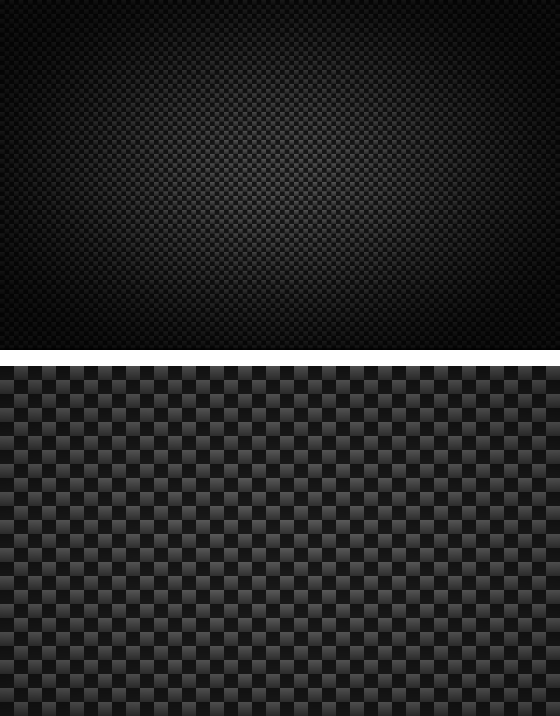
Top: the whole. Bottom: its middle third, enlarged.
A Shadertoy shader for this pattern:

```glsl
// Dark woven carbon-fibre checker with shaded cells under a soft central glow.

#define ROWS 75.0          // cells down the canvas (120 across at 16:10)
#define LIGHT_TOP 0.35     // raised cell, upper edge
#define LIGHT_BOTTOM 0.19  // raised cell, lower edge
#define DARK_TOP 0.075     // sunken cell, upper edge
#define DARK_BOTTOM 0.100  // sunken cell, lower edge
#define GLOW_RADIUS 1.25   // reach of the glow, in half canvases
#define EDGE_LIGHT 0.20    // light left beyond the glow
#define GRAIN 0.04         // tone variation between cells
#define TRIM_HEIGHT 0.006  // dark strip along the bottom

float hash(vec2 p) {
    return fract(sin(dot(p, vec2(127.1, 311.7))) * 43758.5453);
}

// Antialiased square wave: alternates +1 and -1 on unit cells
vec2 squareWave(vec2 p, float pixel) {
    vec2 parity = 1.0 - 2.0 * mod(floor(p), 2.0);
    vec2 edgeDistance = 0.5 - abs(fract(p) - 0.5);
    return parity * clamp(2.0 * edgeDistance / pixel, 0.0, 1.0);
}

float weave(vec2 p, float pixel) {
    vec2 wave = squareWave(p, pixel);
    float raised = 0.5 + 0.5 * wave.x * wave.y;
    float height = fract(p.y);
    float lightTone = mix(LIGHT_BOTTOM, LIGHT_TOP, height);
    float darkTone = mix(DARK_BOTTOM, DARK_TOP, height);
    float variation = 1.0 + GRAIN * (hash(floor(p)) - 0.5);
    return mix(darkTone, lightTone, raised) * variation;
}

// Elliptical falloff from the centre of the canvas
float glow(vec2 uv) {
    float radius = length(uv * 2.0 - 1.0);
    return mix(1.0, EDGE_LIGHT, smoothstep(0.0, GLOW_RADIUS, radius));
}

void mainImage(out vec4 fragColor, in vec2 fragCoord) {
    vec2 uv = fragCoord / iResolution.xy;
    float pixel = ROWS / iResolution.y;

    float tone = weave(fragCoord * pixel, pixel) * glow(uv);

    // Dark trim along the bottom
    float softness = 1.0 / iResolution.y;
    tone *= mix(0.4, 1.0, smoothstep(TRIM_HEIGHT - softness, TRIM_HEIGHT + softness, uv.y));

    fragColor = vec4(vec3(tone), 1.0);
}
```
